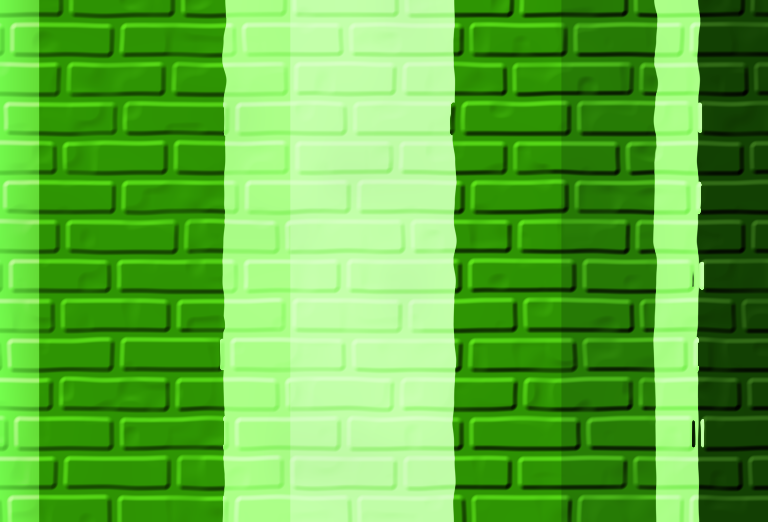
Write a WebGL 1 fragment shader that draws this texture.

```glsl
precision highp float;
// Embossed brick wall in running bond, tinted by wide vertical green bands.
// A height field of rounded bricks is differentiated for bevel lighting, and
// its slope also bends the band edges so they ripple and split at the joints.
uniform vec2 u_resolution;

#define BRICKS_ACROSS 6.737
#define ROWS_DOWN 13.25
#define ROW_PHASE 0.258
#define JOINT_JITTER 0.13
#define MORTAR 0.009
#define BEVEL 0.011
#define CORNER 0.014
#define DENT 0.0035
#define REFRACTION 0.0065
#define EDGE_RIPPLE 0.006

const float ASPECT = 512.0 / 348.0;

float hash(vec2 p) {
  p = fract(p * vec2(0.1031, 0.1137));
  p += dot(p, p.yx + 33.33);
  return fract((p.x + p.y) * p.x * 17.0);
}

float noise(vec2 p) {
  vec2 i = floor(p), f = fract(p);
  f = f * f * (3.0 - 2.0 * f);
  return mix(mix(hash(i), hash(i + vec2(1.0, 0.0)), f.x),
             mix(hash(i + vec2(0.0, 1.0)), hash(i + 1.0), f.x), f.y);
}

// Position of a vertical joint, in brick lengths
float joint(float k, float row) {
  return k + JOINT_JITTER * (hash(vec2(k + 11.0, row + 5.0)) - 0.5);
}

// Surface height; p spans 0..1 upwards and 0..ASPECT across
float height(vec2 p) {
  vec2 warped = p + 0.004 * (vec2(noise(p * 17.0), noise(p * 15.0 + 40.0)) - 0.5);
  vec2 size = vec2(ASPECT / BRICKS_ACROSS, 1.0 / ROWS_DOWN);
  float v = warped.y / size.y + ROW_PHASE;
  float row = floor(v);
  float u = warped.x / size.x - mix(0.06, 0.53, mod(row, 2.0));

  // Find the brick between its two jittered joints
  float k = floor(u + 0.5);
  if (u < joint(k, row)) k -= 1.0;
  float left = joint(k, row), right = joint(k + 1.0, row);
  vec2 local = vec2(u - 0.5 * (left + right), v - row - 0.5) * size;
  vec2 halfSize = 0.5 * (vec2(right - left, 1.0) * size - MORTAR);

  // Rounded rectangle raised through a soft bevel, with sparse dents
  vec2 q = abs(local) - halfSize + CORNER;
  float d = length(max(q, 0.0)) + min(max(q.x, q.y), 0.0) - CORNER;
  float raised = 1.0 - smoothstep(-BEVEL, 0.001, d);
  float dents = smoothstep(0.55, 1.0, noise(p * 24.0 + 7.0));
  return BEVEL * raised - DENT * dents * raised;
}

// Antialiased switch from 0 to 1 at a band edge
float after(float edge, float x) {
  float w = 0.75 / u_resolution.x;
  return smoothstep(edge - w, edge + w, x);
}

// Vertical bands: x is straight, bent follows the relief
vec3 bandColour(float x, float bent) {
  vec3 bright = mix(vec3(0.45, 0.98, 0.30), vec3(0.39, 0.86, 0.21), x / 0.051);
  vec3 leaf = vec3(0.18, 0.58, 0.01);
  vec3 deep = vec3(0.15, 0.48, 0.02);
  vec3 mint = vec3(0.67, 1.00, 0.53);
  vec3 pale = vec3(0.76, 1.00, 0.66);
  vec3 forest = vec3(0.07, 0.25, 0.01);
  vec3 c = mix(bright, leaf, after(0.051, x));
  c = mix(c, mix(mint, pale, after(0.378, x)), after(0.292, bent));
  c = mix(c, mix(leaf, deep, after(0.731, x)), after(0.592, bent));
  c = mix(c, mint, after(0.853, bent));
  return mix(c, forest, after(0.909, bent));
}

void main() {
  vec2 uv = gl_FragCoord.xy / u_resolution;
  vec2 p = uv * vec2(ASPECT, 1.0);

  // Slope of the relief by central differences
  vec2 e = vec2(0.0015, 0.0);
  vec2 slope = vec2(height(p + e.xy) - height(p - e.xy),
                    height(p + e.yx) - height(p - e.yx)) / (2.0 * e.x);

  // Band edges ripple and refract along the bricks
  float ripple = EDGE_RIPPLE * (noise(vec2(uv.x * 6.0, uv.y * 26.0)) - 0.5);
  vec3 colour = bandColour(uv.x, uv.x + ripple - REFRACTION * slope.x);

  // Light from the upper left; shadows deepen to the right
  float light = dot(slope, vec2(0.50, -0.62));
  float lit = clamp(light, 0.0, 1.0);
  float shadow = clamp(-light, 0.0, 1.0) * mix(0.65, 1.15, uv.x);
  float paleness = smoothstep(0.2, 0.6, colour.r);
  vec3 highlight = mix(colour * 1.5 + vec3(0.16, 0.14, 0.12),
                       vec3(0.87, 1.0, 0.81), paleness);
  colour = mix(colour, min(highlight, 1.0), lit * 0.75);
  colour *= 1.0 - shadow * mix(vec3(0.85), vec3(0.24, 0.05, 0.34), paleness);

  // Faint mottling of the surface
  colour *= 0.98 + 0.04 * noise(p * 9.0 + 3.0);
  gl_FragColor = vec4(clamp(colour, 0.0, 1.0), 1.0);
}
```
